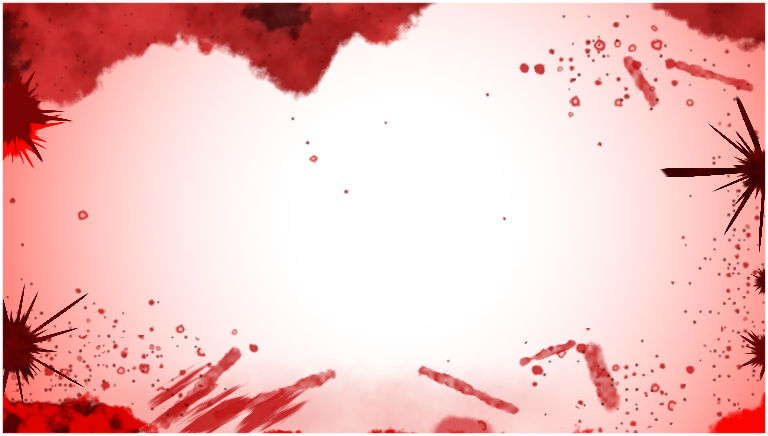
Write a WebGL 2 fragment shader that draws this background.

```glsl
#version 300 es
precision highp float;
// Pale radial glow framed by crimson clouds, ink splats, brush streaks and droplets.
uniform vec2 u_resolution;
out vec4 fragColor;

#define GLOW_CENTER vec2(0.92, 0.50)
#define GLOW_EDGE vec3(1.0, 0.42, 0.38)
#define CRIMSON vec3(0.74, 0.06, 0.06)
#define MAROON vec3(0.34, 0.01, 0.01)
#define SCARLET vec3(0.98, 0.01, 0.0)
#define BLOOD vec3(0.65, 0.10, 0.10)
#define BORDER 0.0065
#define RAGGED 0.055

float hash(vec2 p) {
  vec3 q = fract(p.xyx * 0.1031);
  q += dot(q, q.yzx + 33.33);
  return fract((q.x + q.y) * q.z);
}

float noise(vec2 p) {
  vec2 i = floor(p), f = fract(p);
  f = f * f * (3.0 - 2.0 * f);
  return mix(mix(hash(i), hash(i + vec2(1, 0)), f.x),
             mix(hash(i + vec2(0, 1)), hash(i + vec2(1, 1)), f.x), f.y);
}

float fbm(vec2 p) {
  float sum = 0.0, amp = 0.5;
  for (int i = 0; i < 5; i++) {
    sum += amp * noise(p);
    p = mat2(1.6, 1.2, -1.2, 1.6) * p + 7.3;
    amp *= 0.5;
  }
  return sum;
}

// Soft elliptical weight around a centre
float cluster(vec2 p, vec2 center, vec2 size) {
  vec2 d = (p - center) / size;
  return exp(-dot(d, d));
}

// Round blot with thin rays thrown outward
float splat(vec2 p, vec2 center, float radius, float rays) {
  vec2 d = p - center;
  float r = length(d);
  vec2 dir = d / max(r, 0.0001);
  float reach = radius * (0.75 + 0.5 * noise(dir * 4.0 + center * 50.0));
  reach += radius * rays * pow(noise(dir * 13.0 + center * 90.0), 4.0);
  return 1.0 - smoothstep(-0.006, 0.006, r - reach);
}

// Dry brush line from a to b
float stroke(vec2 p, vec2 a, vec2 b, float width) {
  vec2 ab = b - a;
  float t = clamp(dot(p - a, ab) / dot(ab, ab), 0.0, 1.0);
  float d = length(p - a - ab * t) + 0.018 * (fbm(p * 45.0) - 0.5);
  return (1.0 - smoothstep(width * 0.5, width, d)) * (0.45 + 0.55 * noise(p * 85.0));
}

// Jittered cells holding discs and hollow rings; density sets how many are filled
float drops(vec2 p, float scale, float density, float ringShare) {
  vec2 cell = floor(p * scale);
  vec2 jitter = vec2(hash(cell + 3.1), hash(cell + 17.7));
  float size = mix(0.10, 0.30, hash(cell + 41.3));
  vec2 d = fract(p * scale) - mix(vec2(0.32), vec2(0.68), jitter);
  float r = length(d) + 0.12 * (noise(p * scale * 5.0) - 0.5);
  float soft = 1.5 * scale / u_resolution.y;
  float disc = 1.0 - smoothstep(size - soft, size + soft, r);
  float hole = 1.0 - smoothstep(size * 0.5 - soft, size * 0.5 + soft, r);
  disc -= 0.8 * disc * hole * step(hash(cell + 63.9), ringShare);
  return disc * step(hash(cell + 85.2), density);
}

void main() {
  vec2 p = gl_FragCoord.xy / u_resolution.y;
  float wide = u_resolution.x / u_resolution.y;
  float top = 1.0 - p.y;
  float grain = fbm(p * 9.0), fine = fbm(p * 34.0);
  float rough = (grain - 0.5) * RAGGED + (fine - 0.5) * RAGGED;

  // Radial glow
  float glow = clamp((length(p - GLOW_CENTER) - 0.2) / 0.8, 0.0, 1.0);
  vec3 col = mix(vec3(1.0), GLOW_EDGE, glow * glow);

  // Pale wash and slanted streaks along the bottom
  float wash = 1.0 - smoothstep(0.06, 0.19, p.y + rough);
  wash *= smoothstep(0.1, 0.4, p.x) * (1.0 - smoothstep(1.1, 1.4, p.x));
  col = mix(col, vec3(0.93, 0.52, 0.49), wash * grain * 0.65);
  vec2 along = mat2(0.84, -0.54, 0.54, 0.84) * p;
  float streak = fbm(along * vec2(5.0, 48.0));
  float streakMask = cluster(p, vec2(0.52, 0.07), vec2(0.19, 0.09));
  col = mix(col, CRIMSON, 0.85 * smoothstep(0.48, 0.62, streak * (0.45 + 0.8 * streakMask)) * smoothstep(0.1, 0.5, streakMask));
  float puddle = cluster(p, vec2(1.06, 0.0), vec2(0.08, 0.05)) + rough * 5.0;
  col = mix(col, vec3(0.83, 0.25, 0.25), 0.8 * smoothstep(0.35, 0.6, puddle));

  // Brush lines
  float lines = stroke(p, vec2(0.38, 0.03), vec2(0.54, 0.19), 0.016);
  lines = max(lines, stroke(p, vec2(0.50, 0.05), vec2(0.76, 0.14), 0.014));
  lines = max(lines, stroke(p, vec2(0.97, 0.15), vec2(1.18, 0.06), 0.013));
  lines = max(lines, stroke(p, vec2(1.36, 0.19), vec2(1.40, 0.08), 0.028));
  lines = max(lines, stroke(p, vec2(1.20, 0.17), vec2(1.31, 0.21), 0.010));
  lines = max(lines, stroke(p, vec2(1.44, 0.86), vec2(1.50, 0.77), 0.016));
  lines = max(lines, stroke(p, vec2(1.56, 0.85), vec2(1.72, 0.80), 0.012));
  col = mix(col, CRIMSON, lines * 0.85);

  // Droplets gathered into clusters, then finer specks
  float wet = cluster(p, vec2(1.42, 0.87), vec2(0.16, 0.10)) + cluster(p, vec2(0.31, 0.17), vec2(0.18, 0.08))
            + cluster(p, vec2(1.38, 0.11), vec2(0.14, 0.10));
  float rim = cluster(p, vec2(1.75, 0.35), vec2(0.10, 0.38)) + cluster(p, vec2(0.02, 0.12), vec2(0.22, 0.16));
  col = mix(col, CRIMSON, 0.8 * drops(p, 23.0, wet * 0.55 + 0.006, 0.6));
  col = mix(col, BLOOD, 0.85 * drops(p + 5.0, 47.0, wet * 0.22 + rim * 0.32, 0.2));
  col = mix(col, MAROON, 0.8 * drops(p + 9.0, 90.0, wet * 0.10 + rim * 0.22, 0.0));

  // Ragged cloud hanging from the top left
  float peak = (p.x - 0.70) / (p.x < 0.70 ? 0.14 : 0.065);
  float depth = mix(0.25, 0.10, smoothstep(0.12, 0.38, p.x)) + 0.13 * exp(-peak * peak)
              - 0.13 * smoothstep(0.85, 1.1, p.x);
  float inside = depth + rough - top;
  vec3 cloud = mix(CRIMSON * 0.78, vec3(0.80, 0.16, 0.16), smoothstep(0.3, 0.7, grain));
  float shade = cluster(p, vec2(0.64, 0.97), vec2(0.09, 0.06)) + cluster(p, vec2(0.0, 0.87), vec2(0.07, 0.12));
  cloud = mix(cloud, MAROON * 0.8, smoothstep(0.35, 0.75, shade + (fine - 0.5) * 0.9));
  cloud = mix(cloud, MAROON, 0.6 * drops(p, 75.0, 0.12, 0.0));
  col = mix(col, cloud, smoothstep(-0.006, 0.022, inside) * (0.86 + 0.14 * fine));

  // Darker cloud in the top right
  float corner = 0.02 + 0.55 * (p.x - 1.50) - 0.5 * max(p.x - 1.62, 0.0) * 0.5 + rough - top;
  corner = min(corner, p.x - 1.50 + rough);
  col = mix(col, mix(MAROON * 1.3, BLOOD, smoothstep(0.25, 0.6, grain)), 0.92 * smoothstep(-0.004, 0.02, corner));

  // Pools in the lower corners
  float poolLeft = 0.085 * (1.0 - smoothstep(0.2, 0.38, p.x)) + rough * 1.2 - p.y;
  vec3 pool = mix(MAROON, SCARLET * 0.88, smoothstep(0.42, 0.6, fine * 0.6 + grain * 0.4));
  col = mix(col, pool, smoothstep(-0.006, 0.012, poolLeft));
  float poolRight = (p.x - 1.62) * 0.9 + rough * 1.3 - p.y;
  col = mix(col, SCARLET, smoothstep(-0.008, 0.015, poolRight));

  // Splats on the side edges
  col = mix(col, SCARLET, splat(p, vec2(0.025, 0.70), 0.062, 1.0));
  col = mix(col, MAROON * 1.4, splat(p, vec2(0.025, 0.745), 0.062, 1.2));
  col = mix(col, MAROON * (0.5 + fine), splat(p, vec2(0.03, 0.205), 0.05, 4.0));
  col = mix(col, MAROON * (0.3 + fine), splat(p, vec2(1.755, 0.61), 0.045, 5.0));
  col = mix(col, MAROON, splat(p, vec2(1.76, 0.355), 0.025, 1.0));
  col = mix(col, MAROON * 1.2, splat(p, vec2(1.765, 0.19), 0.035, 2.0));

  // White frame
  float edge = min(min(p.x, wide - p.x), min(p.y, top));
  col = mix(vec3(1.0), col, smoothstep(BORDER - 0.002, BORDER + 0.002, edge));
  fragColor = vec4(col, 1.0);
}
```
